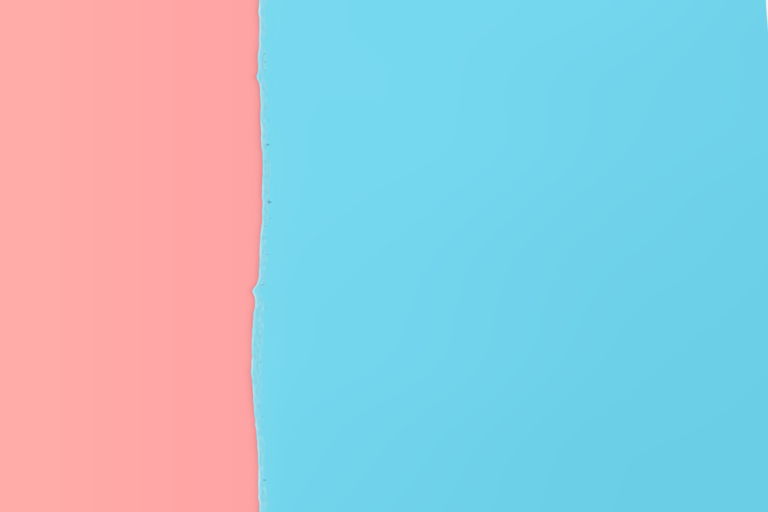
Reproduce this background procedurally as a Shadertoy shader.

```glsl
// A sheet of sky-blue paper with a torn left side, lying on coral paper.
// The tear is a line bent by bell curves and gradient noise; its signed
// distance drives the shadow, bare fibre strip, pale rim and dark flecks.

vec2 hashGradient(vec2 cell) {
    vec2 h = vec2(dot(cell, vec2(127.1, 311.7)), dot(cell, vec2(269.5, 183.3)));
    return 2.0 * fract(sin(h) * 43758.5) - 1.0;
}

float gradientNoise(vec2 p) {
    vec2 i = floor(p), f = fract(p);
    vec2 u = f * f * (3.0 - 2.0 * f);
    vec2 e = vec2(0.0, 1.0);
    float low = mix(dot(hashGradient(i), f),
                    dot(hashGradient(i + e.yx), f - e.yx), u.x);
    float high = mix(dot(hashGradient(i + e.xy), f - e.xy),
                     dot(hashGradient(i + e.yy), f - e.yy), u.x);
    return mix(low, high, u.y);
}

float bell(float y, float centre, float width) {
    float t = (y - centre) / width;
    return exp(-t * t);
}

// Horizontal place of the tear at height y, in canvas heights
float tearLine(float y) {
    float x = 0.505 - 0.015 * bell(y, 0.30, 0.13) + 0.008 * bell(y, 0.64, 0.14);
    x -= 0.009 * bell(y, 0.431, 0.013) + 0.005 * bell(y, 0.85, 0.012);
    x += 0.0035 * gradientNoise(vec2(y * 23.0, 4.5));
    return x + 0.0025 * gradientNoise(vec2(y * 75.0, 9.3));
}

void mainImage(out vec4 fragColor, in vec2 fragCoord) {
    vec2 p = fragCoord / iResolution.y;
    float aspect = iResolution.x / iResolution.y;
    float across = p.x / aspect;
    float pixel = 1.0 / iResolution.y;
    float d = p.x - tearLine(p.y);

    // Coral sheet, a little deeper towards the tear
    vec3 coral = mix(vec3(1.0, 0.672, 0.658), vec3(1.0, 0.643, 0.645),
                     smoothstep(0.0, 0.36, across));
    float shadow = exp(min(d, 0.0) / 0.005) * (0.75 + 0.5 * gradientNoise(vec2(p.y * 18.0, 2.5)));
    coral = mix(coral, vec3(0.78, 0.43, 0.46), 0.6 * shadow);

    // Blue sheet, darker towards the lower right
    vec3 blue = mix(vec3(0.465, 0.848, 0.937), vec3(0.415, 0.808, 0.905),
                    smoothstep(0.5, 1.5, across + 0.55 * (1.0 - p.y)));
    blue += 0.006 * gradientNoise(p * vec2(3.0, 5.0));
    blue = mix(blue, vec3(0.51, 0.86, 0.925),
               exp(-max(d, 0.0) / 0.025) * (0.45 + 0.3 * bell(p.y, 0.32, 0.15)));

    // Bare fibre strip beside the tear
    float stripWidth = 0.014 + 0.010 * gradientNoise(vec2(p.y * 28.0, 6.5))
                     + 0.006 * bell(p.y, 0.33, 0.12);
    float strip = 1.0 - smoothstep(-0.003, 0.003, d - stripWidth);
    float grain = gradientNoise(p * vec2(190.0, 100.0));
    vec3 fibre = vec3(0.56, 0.84, 0.905) + 0.07 * grain;
    blue = mix(blue, fibre, 0.75 * strip);

    // Broken dark flecks where the fibre meets the blue face
    float fleck = smoothstep(0.22, 0.5, gradientNoise(p * vec2(70.0, 125.0) + 3.7));
    blue = mix(blue, vec3(0.27, 0.54, 0.64), 0.6 * fleck * bell(d, stripWidth, 0.004));

    // Pale lifted rim, strongest at the notch
    float rim = 0.45 + 0.6 * gradientNoise(vec2(p.y * 38.0, 1.5))
              + 0.4 * bell(p.y, 0.43, 0.018);
    blue = mix(blue, vec3(0.85, 0.91, 0.93), clamp(rim, 0.0, 1.0) * bell(d, 0.002, 0.0026));

    vec3 color = mix(coral, blue, smoothstep(-pixel, pixel, d));

    // Thin white sliver at the upper right corner
    float sliver = p.x - aspect + 0.004 * smoothstep(0.93, 1.0, p.y);
    color = mix(color, vec3(0.93, 0.96, 0.97),
                smoothstep(-pixel, pixel, sliver) * smoothstep(0.93, 0.95, p.y));

    fragColor = vec4(color, 1.0);
}
```
